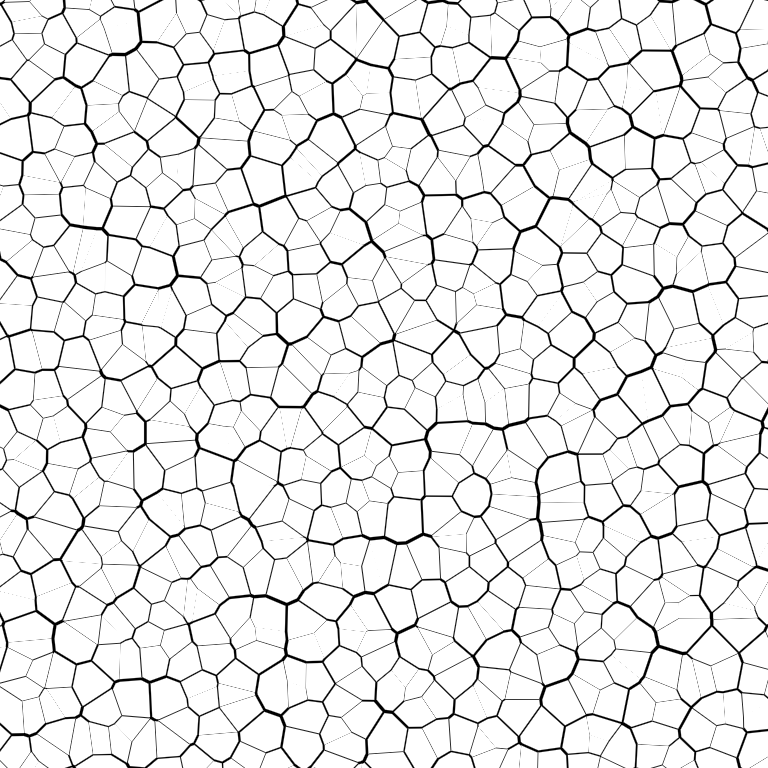
This pattern is drawn by a Shadertoy shader. Its source:

```glsl
// Black Voronoi cracks on white; edges between distant seeds are bolder.

#define CELLS 27.0          // seeds along the canvas height
#define REACH 0.00143       // half width, in canvas heights, at a seed spacing of one cell
#define REACH_POWER 1.1     // how strongly the width follows the seed spacing
#define MAX_SPACING 1.9     // spacing beyond which edges grow no bolder
#define SOFTNESS 0.0015     // length of the edge ramp, in canvas heights
#define JITTER 1.2          // 0 = square lattice, above 1 = seeds leave their squares
#define PAPER vec3(1.0)
#define INK vec3(0.0)

vec2 hash22(vec2 p) {
    vec3 q = fract(p.xyx * vec3(0.1031, 0.1030, 0.0973));
    q += dot(q, q.yzx + 33.33);
    return fract((q.xx + q.yz) * q.zy);
}

vec2 seedPoint(vec2 cell) {
    return cell + 0.5 + JITTER * (hash22(cell + 71.0) - 0.5);
}

// Tapered line: a short reach never climbs the whole ramp and stays grey.
float lineCoverage(float dist, float spacing, float ramp) {
    float reach = REACH * CELLS * pow(min(spacing, MAX_SPACING), REACH_POWER);
    return clamp((reach - dist) / ramp, 0.0, 1.0);
}

float crackCoverage(vec2 p, float ramp) {
    // Find the nearest seed.
    vec2 home = floor(p);
    vec2 nearCell = home;
    vec2 nearSeed = vec2(0.0);
    float best = 1e5;
    for (int y = -2; y <= 2; y++)
    for (int x = -2; x <= 2; x++) {
        vec2 cell = home + vec2(x, y);
        vec2 seed = seedPoint(cell);
        vec2 offset = seed - p;
        float d2 = dot(offset, offset);
        if (d2 < best) {
            best = d2;
            nearCell = cell;
            nearSeed = seed;
        }
    }

    // Draw the bisectors towards the surrounding seeds.
    float ink = 0.0;
    for (int y = -3; y <= 3; y++)
    for (int x = -3; x <= 3; x++) {
        if (x == 0 && y == 0) continue;
        vec2 seed = seedPoint(nearCell + vec2(x, y));
        vec2 span = seed - nearSeed;
        float spacing = max(length(span), 1e-4);
        float dist = dot(0.5 * (seed + nearSeed) - p, span / spacing);
        ink = max(ink, lineCoverage(dist, spacing, ramp));
    }
    return ink;
}

void mainImage(out vec4 fragColor, in vec2 fragCoord) {
    float pixel = 1.0 / iResolution.y;
    float ramp = CELLS * max(SOFTNESS, 0.77 * pixel);
    float ink = crackCoverage(fragCoord * pixel * CELLS, ramp);
    fragColor = vec4(mix(PAPER, INK, ink), 1.0);
}
```
